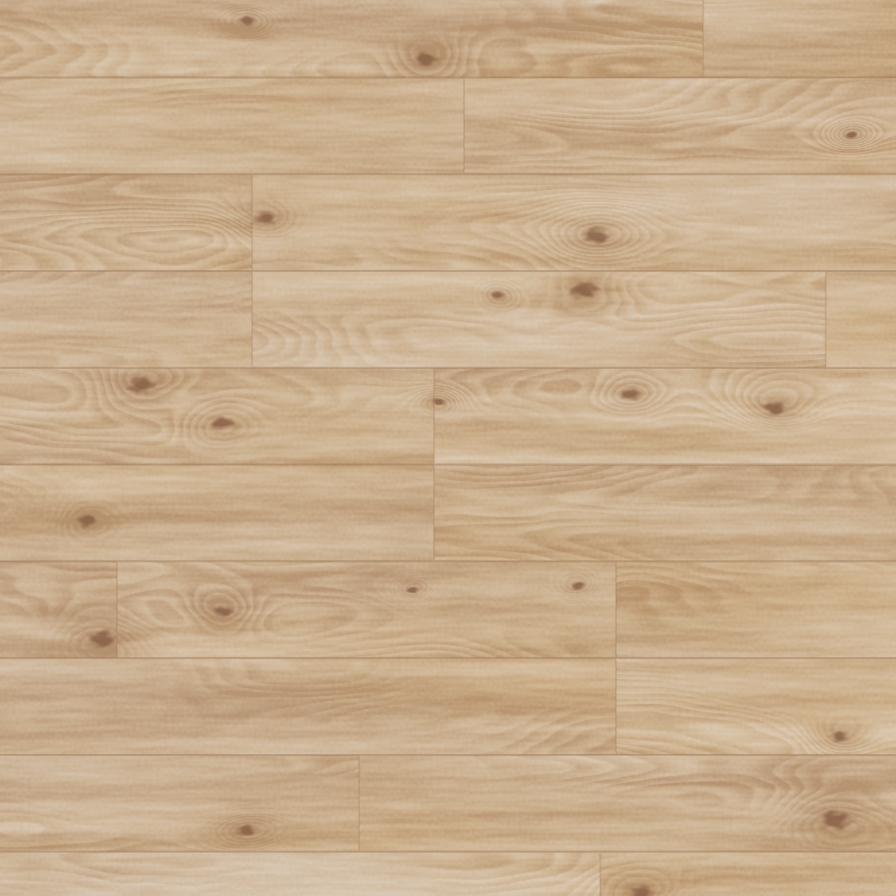
Reproduce this texture procedurally as a three.js fragment shader.

```glsl
varying vec2 vUv;

const float ROW_HEIGHT = 0.108;
const float ROW_START = 0.0495;
const float KNOT_CELL = 0.2;
const vec3 DARK_WOOD = vec3(0.72, 0.58, 0.435);
const vec3 MID_WOOD = vec3(0.80, 0.695, 0.56);
const vec3 PALE_WOOD = vec3(0.85, 0.78, 0.69);
const vec3 KNOT_BROWN = vec3(0.52, 0.36, 0.26);
const vec3 SEAM_BROWN = vec3(0.62, 0.48, 0.35);

float hash(vec2 p) {
  vec3 q = fract(vec3(p.xyx) * 0.1031);
  q += dot(q, q.yzx + 33.33);
  return fract((q.x + q.y) * q.z);
}

vec2 gradientAt(vec2 cell) {
  float angle = 6.2832 * hash(cell);
  return vec2(cos(angle), sin(angle));
}

float gradientNoise(vec2 p) {
  vec2 i = floor(p);
  vec2 f = fract(p);
  vec2 u = f * f * f * (f * (f * 6.0 - 15.0) + 10.0);
  vec2 e = vec2(1.0, 0.0);
  float low = mix(dot(gradientAt(i), f), dot(gradientAt(i + e), f - e), u.x);
  float high = mix(dot(gradientAt(i + e.yx), f - e.yx),
                   dot(gradientAt(i + 1.0), f - 1.0), u.x);
  return mix(low, high, u.y);
}

// Staggered end joints; neighbouring rows share a joint in pairs
float jointOffset(float row) {
  if (row < 0.0) return 0.67;
  if (row < 1.0) return 0.401;
  if (row < 7.0) return 0.6875 - 0.203 * floor((row - 1.0) * 0.5);
  return row < 8.0 ? 0.518 : 0.785;
}

float plankLength(float row) {
  if (row == 2.0) return 0.557;
  return row == 5.0 ? 0.64 : 1.0;
}

// x: bend of the grain, y: dark core, z: soft stain
vec3 knots(vec2 uv, float row) {
  vec3 total = vec3(0.0);
  float cell = floor(uv.x / KNOT_CELL);
  for (int k = -1; k <= 1; k++) {
    vec2 id = vec2(cell + float(k), row);
    float present = step(hash(id + 41.3), 0.36);
    float radius = mix(0.004, 0.011, hash(id + 7.7));
    vec2 center = vec2((id.x + mix(0.2, 0.8, hash(id + 19.1))) * KNOT_CELL,
                       ROW_START + (row + mix(0.18, 0.82, hash(id + 3.9))) * ROW_HEIGHT);
    vec2 d = (uv - center) * vec2(0.62, 1.0) / radius;
    d.y += 0.25 * d.x * (hash(id + 12.5) - 0.5);
    float r = length(d) + 0.5 * gradientNoise(uv * vec2(90.0, 160.0) + id);
    float bend = exp(-dot(d, d) * 0.07);
    float core = 1.0 - smoothstep(0.35, 1.25, r);
    float stain = exp(-r * r * 0.16);
    total += present * vec3(bend, core, stain);
  }
  return total;
}

// Contours of a stretched field make long arches and closed loops
float growthRings(vec2 p, float bend) {
  float field = gradientNoise(p * vec2(2.6, 12.0)) + 0.55 * bend;
  field += 0.07 * gradientNoise(p * vec2(12.0, 45.0));
  float phase = fract(field * 11.0);
  return smoothstep(0.0, 0.75, phase) * (1.0 - smoothstep(0.78, 1.0, phase));
}

float line(float distanceToLine, float halfWidth) {
  return 1.0 - smoothstep(0.3 * halfWidth, halfWidth, distanceToLine);
}

vec3 woodColor(float tone) {
  vec3 lower = mix(DARK_WOOD, MID_WOOD, clamp(tone * 2.0, 0.0, 1.0));
  return mix(lower, PALE_WOOD, clamp(tone * 2.0 - 1.0, 0.0, 1.0));
}

void main() {
  // Plank layout
  float rowCoord = (vUv.y - ROW_START) / ROW_HEIGHT;
  float row = floor(rowCoord);
  float span = plankLength(row);
  float along = (vUv.x - jointOffset(row)) / span;
  vec2 plank = vec2(floor(along), row);
  float seed = hash(plank + 5.2);
  vec2 p = vUv + vec2(seed * 37.0, hash(plank + 23.4) * 19.0);

  // Grain
  vec3 knot = knots(vUv, row);
  float rings = growthRings(p, knot.x);
  float ringMask = smoothstep(-0.15, 0.25, gradientNoise(p * vec2(2.0, 9.0) + 50.0));
  ringMask = max(ringMask, 0.8 * knot.x);
  float bands = gradientNoise(p * vec2(1.8, 27.0) + 0.5 * knot.x);
  float streaks = gradientNoise(p * vec2(5.0, 85.0) + vec2(0.0, knot.x));
  float fibres = gradientNoise(p * vec2(22.0, 210.0));
  float weave = gradientNoise(vUv * 230.0);

  float tone = 0.56 + 0.36 * (seed - 0.5) + 0.55 * bands + 0.32 * streaks;
  tone += 0.24 * fibres + 0.13 * weave - 0.30 * ringMask * (rings - 0.4);
  tone -= 0.30 * knot.z;

  // Slow drift between warm and pale wood
  vec3 color = woodColor(tone);
  float warmth = gradientNoise(p * vec2(1.5, 8.0) + 80.0) + 0.5 * (vUv.x - 0.5);
  color += warmth * vec3(0.004, -0.008, -0.035);
  color = mix(color, KNOT_BROWN, clamp(0.72 * knot.y + 0.10 * knot.z, 0.0, 0.8));

  // Fine seams along the rows and at plank ends
  float rowDistance = abs(rowCoord - floor(rowCoord + 0.5)) * ROW_HEIGHT;
  float endDistance = abs(along - floor(along + 0.5)) * span;
  float seam = max(0.45 * line(rowDistance, 0.0018), 0.28 * line(endDistance, 0.0016));
  gl_FragColor = vec4(mix(color, SEAM_BROWN, seam), 1.0);
}
```
